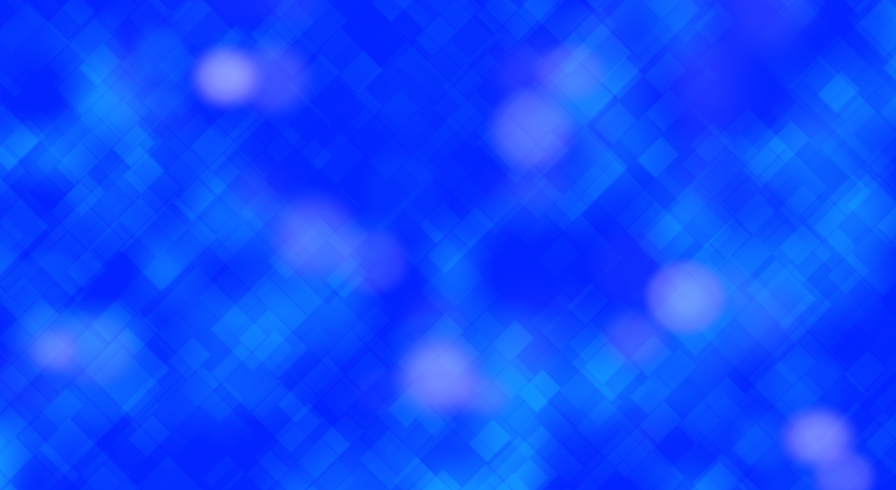
Reproduce this background procedurally as a WebGL 2 fragment shader.

```glsl
#version 300 es
precision highp float;
// Blurred lights over a deep blue field: drifting azure haze from value noise,
// faint diagonal tiles layered at several sizes, and soft clustered discs
// in azure, violet and pale lavender. Lengths are in canvas heights.

#define DEEP vec3(0.008, 0.145, 1.0)
#define AZURE vec3(0.07, 0.56, 1.0)
#define VIOLET vec3(0.43, 0.40, 1.0)
#define PALE vec3(0.80, 0.82, 1.0)
#define HAZE_SCALE 4.0
#define TILE_SIZE 0.085
#define TILE_LAYERS 4
#define TILE_GAIN 0.85
#define CLUSTERS 7
#define DISCS_PER_CLUSTER 5
#define CLUSTER_SPREAD 0.25
#define DISC_RADIUS 0.076

uniform vec2 u_resolution;
out vec4 fragColor;

float hash(vec2 p) {
    return fract(sin(dot(p, vec2(127.1, 311.7))) * 43758.5453);
}

float valueNoise(vec2 p) {
    vec2 cell = floor(p);
    vec2 f = fract(p);
    f = f * f * (3.0 - 2.0 * f);
    float low = mix(hash(cell), hash(cell + vec2(1, 0)), f.x);
    float high = mix(hash(cell + vec2(0, 1)), hash(cell + vec2(1, 1)), f.x);
    return mix(low, high, f.y);
}

float hazeNoise(vec2 p) {
    return 0.65 * valueNoise(p) + 0.35 * valueNoise(p * 2.1 + 17.3);
}

// Overlapping diagonal rectangles in staggered rows, with thin dark seams
float diagonalTiles(vec2 p) {
    vec2 diagonal = vec2(p.x + p.y, p.x - p.y) * 0.70711;
    float light = 0.0;
    for (int i = 0; i < TILE_LAYERS; i++) {
        float layer = float(i);
        vec2 axes = i % 2 == 0 ? diagonal : diagonal.yx;
        vec2 size = TILE_SIZE * (0.65 + 0.4 * layer) * vec2(1.3, 1.0);
        vec2 q = axes / size + layer * vec2(3.37, 5.71);
        q.x += hash(vec2(floor(q.y), layer + 50.0));
        vec2 edge = (0.5 - abs(fract(q) - 0.5)) * size;
        float seam = smoothstep(0.0, 0.004, min(edge.x, edge.y));
        float tone = hash(floor(q) + 31.0 * layer);
        light += tone * tone * mix(0.45, 1.0, seam);
    }
    return light / float(TILE_LAYERS);
}

// Lays one cluster of soft, slightly flattened discs over the colour
vec3 addCluster(vec3 color, vec2 p, float aspect, float id) {
    float jitter = hash(vec2(id, 4.0)) - 0.5;
    vec2 center = vec2((id + 0.5 + 0.6 * jitter) / float(CLUSTERS) * aspect,
                       mix(0.08, 0.95, fract(id * 0.618 + 0.3)));
    float clusterGain = mix(0.45, 1.0, hash(vec2(id, 9.0)));
    for (int j = 0; j < DISCS_PER_CLUSTER; j++) {
        vec2 seed = vec2(id + 1.0, float(j) + 20.0);
        vec2 offset = vec2(hash(seed), hash(seed + 7.3)) - 0.5;
        vec2 d = p - center - offset * CLUSTER_SPREAD;
        d.y *= mix(0.9, 1.3, hash(seed + 13.1));
        float radius = DISC_RADIUS * mix(0.6, 1.1, hash(seed + 19.7));
        float blur = mix(0.18, 0.5, hash(seed + 23.9));
        float reach = length(d) / radius;
        float disc = 1.0 - smoothstep(1.0 - blur, 1.0 + blur, reach);
        float core = 1.0 - smoothstep(0.2, 1.0, reach);

        // Later discs are brighter, with paler cores
        float power = (float(j) + hash(seed + 29.3)) / float(DISCS_PER_CLUSTER);
        float glow = power * power * clusterGain;
        vec3 tint = mix(VIOLET, PALE, clamp(glow * (0.4 + 1.1 * core), 0.0, 1.0));
        float azure = step(hash(seed + 37.9), 0.5) * step(power, 0.6);
        tint = mix(tint, AZURE, azure);
        color = mix(color, tint, disc * clusterGain * mix(0.15, 1.0, power * power));
    }
    return color;
}

void main() {
    vec2 p = gl_FragCoord.xy / u_resolution.y;
    float aspect = u_resolution.x / u_resolution.y;

    // Haze and tiles, the tiles showing most where the haze is bright
    float noise = hazeNoise(p * HAZE_SCALE + 5.2);
    float haze = smoothstep(0.45, 1.05, noise);
    float tiles = (diagonalTiles(p) - 0.25) * (0.2 + 1.3 * noise);
    vec3 color = mix(DEEP, AZURE, clamp(haze + TILE_GAIN * tiles, 0.0, 1.0));

    // Faint violet veil
    float veil = smoothstep(0.55, 0.95, hazeNoise(p * HAZE_SCALE + 41.7));
    color = mix(color, VIOLET, 0.3 * veil);

    // Soft lights
    for (int i = 0; i < CLUSTERS; i++) {
        color = addCluster(color, p, aspect, float(i));
    }
    fragColor = vec4(color, 1.0);
}
```
